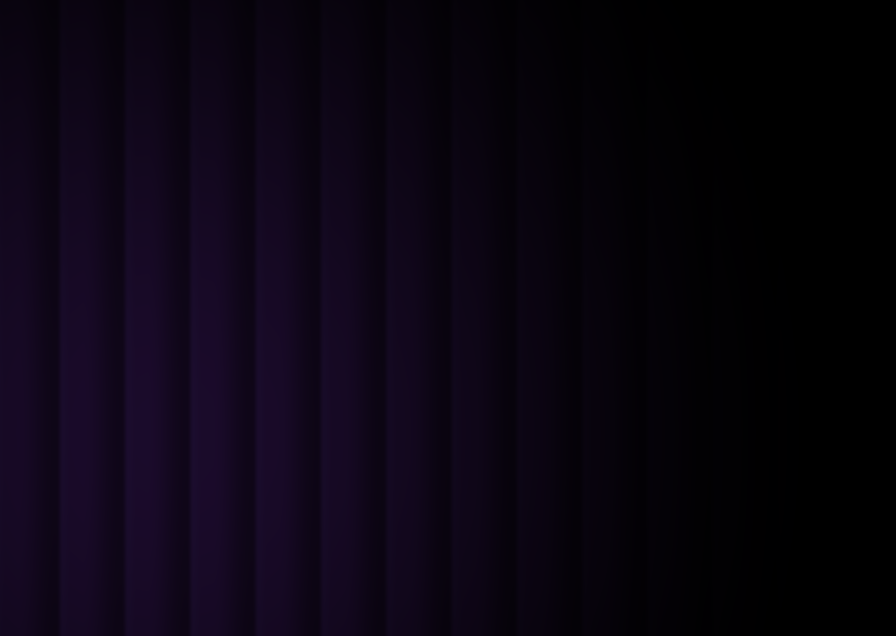
Write a Shadertoy shader that draws this background.

```glsl
// Dark vertical pleats lit by a soft violet glow at the lower left.
// A smooth elliptical falloff sets the light; a repeated profile
// shades each pleat from a crisp left rim to a dim right fold.

const vec2  GLOW_CENTER  = vec2(0.185, 0.32);  // fractions of the canvas
const vec2  GLOW_RADIUS  = vec2(0.755, 1.20);
const vec3  GLOW_COLOR   = vec3(0.104, 0.042, 0.168);
const vec3  RIM_COLOR    = vec3(0.003, 0.008, 0.012);
const float PLEAT_WIDTH  = 0.0729;
const float PLEAT_OFFSET = 0.0630;
const float FOLD_LIGHT   = 0.58;               // light left in the fold
const float FOLD_START   = 0.40;               // fractions of a pleat
const float FOLD_END     = 0.98;
const float RIM_RISE     = 0.10;
const float RIM_FADE     = 0.22;

// Light of the glow: 1 at its center, 0 on the ellipse.
float glowLight(vec2 uv) {
    float distanceOut = length((uv - GLOW_CENTER) / GLOW_RADIUS);
    return 1.0 - smoothstep(0.0, 1.0, distanceOut);
}

// Brightness across one pleat, continuous where pleats meet.
float pleatShade(float across) {
    float rise = smoothstep(0.0, RIM_RISE, across);
    float fall = 1.0 - smoothstep(FOLD_START, FOLD_END, across);
    return mix(FOLD_LIGHT, 1.0, rise * fall);
}

// Thin cool highlight just inside the left edge of a pleat.
float rimLight(float across) {
    return smoothstep(0.0, RIM_RISE, across)
         * (1.0 - smoothstep(RIM_RISE, RIM_FADE, across));
}

void mainImage(out vec4 fragColor, in vec2 fragCoord) {
    vec2 uv = fragCoord / iResolution.xy;
    float across = fract((uv.x - PLEAT_OFFSET) / PLEAT_WIDTH);

    vec3 surface = GLOW_COLOR * pleatShade(across)
                 + RIM_COLOR * rimLight(across);
    fragColor = vec4(surface * glowLight(uv), 1.0);
}
```
